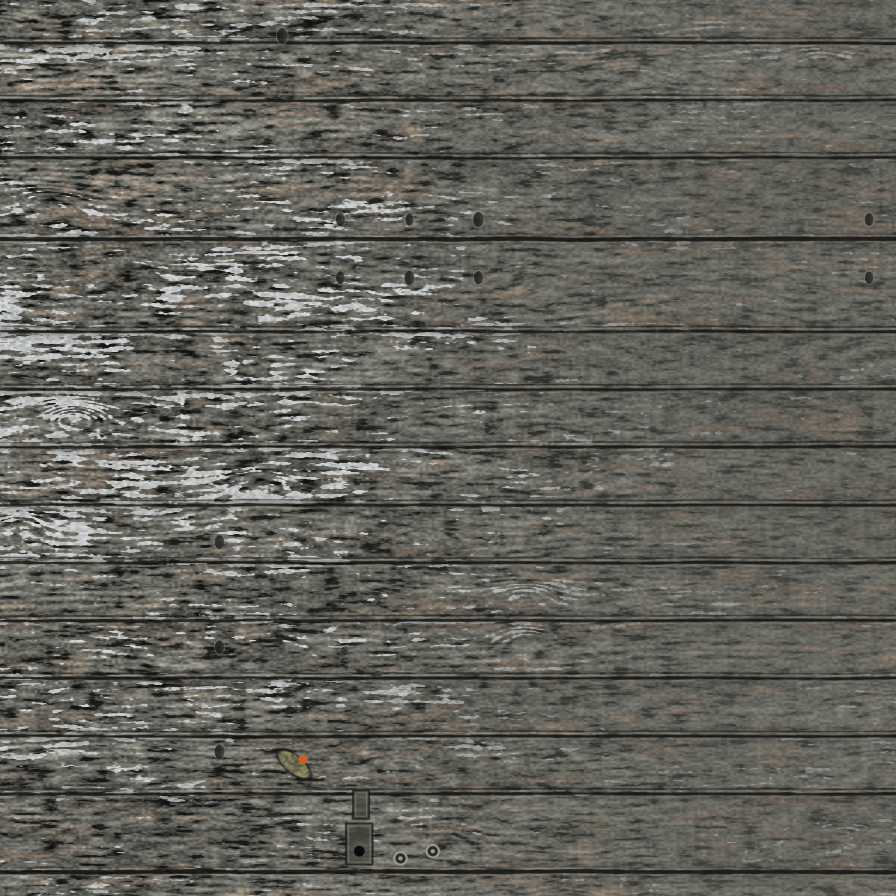
A Shadertoy shader for this texture:

```glsl
// Weathered horizontal plank wall: fifteen boards parted by beaded seams, with
// warped grain and knots, flaking pale paint that thins out to the right,
// nail holes and a small rusty latch. Layers are built from value noise.

float hash(vec2 p) {
    return fract(sin(dot(p, vec2(127.1, 311.7))) * 43758.5453);
}

float noise(vec2 p) {
    vec2 i = floor(p), f = fract(p);
    f = f * f * (3.0 - 2.0 * f);
    return mix(mix(hash(i), hash(i + vec2(1, 0)), f.x),
               mix(hash(i + vec2(0, 1)), hash(i + vec2(1, 1)), f.x), f.y);
}

float fbm(vec2 p) {
    float sum = 0.0, amp = 0.533;
    for (int i = 0; i < 4; i++) {
        sum += amp * noise(p);
        p = p * 2.03 + 17.7;
        amp *= 0.5;
    }
    return sum;
}

float box(vec2 p, vec2 halfSize) {
    vec2 d = abs(p) - halfSize;
    return length(max(d, 0.0)) + min(max(d.x, d.y), 0.0);
}

float fill(float d, float aa) { return 1.0 - smoothstep(-aa, aa, d); }

// Height of a seam below the top edge: even pitch, with a few wider boards
float seamAt(int i) {
    float k = float(i);
    return i < 3 ? 0.048 + 0.064 * k : i < 4 ? 0.267
         : i < 13 ? 0.370 + 0.0645 * (k - 4.0) : 0.973;
}

void mainImage(out vec4 fragColor, in vec2 fragCoord) {
    vec2 p = fragCoord / iResolution.xy;
    p.y = 1.0 - p.y;
    float aa = 0.8 / iResolution.y;

    // Find the board and gather its seam lines
    float top = -0.016, bottom = 1.037, board = 0.0;
    float groove = 0.0, shade = 0.0, lip = 0.0, edge = 0.0;
    for (int i = 0; i < 14; i++) {
        float s = seamAt(i);
        if (p.y > s) { top = s; board = float(i + 1); }
        else bottom = min(bottom, s);
        float d = p.y - s - 0.0015 * (noise(vec2(p.x * 14.0, s * 90.0)) - 0.5);
        float rough = 0.0012 * (noise(vec2(p.x * 90.0, s * 70.0)) - 0.5);
        float open = (i == 3 || i == 13) ? 1.0 : 0.0;
        groove = max(groove, fill(abs(d) - 0.0014 - 0.0009 * open - rough, aa));
        groove = max(groove, (0.7 - 0.5 * open) * fill(abs(d + 0.0055) - 0.0007 - rough, aa));
        lip = max(lip, fill(abs(d + 0.0031) - 0.0009, aa));
        lip = max(lip, 0.8 * fill(abs(d - 0.0034) - 0.0009 - rough, aa));
        shade = max(shade, exp(-abs(d) / 0.005));
        edge = max(edge, exp(-abs(d) / 0.007));
    }
    vec2 seed = vec2(board * 7.3, board * 3.1);

    // Grain contours bend around two knots per board
    float phase = (p.y - top) * 740.0 + 26.0 * fbm(p * vec2(5, 18) + seed);
    float knot = 0.0;
    for (int k = 0; k < 2; k++) {
        vec2 h = vec2(hash(seed + float(k)), hash(seed + float(k) + 5.5));
        vec2 q = p - vec2(h.x, mix(top, bottom, 0.3 + 0.4 * h.y));
        q /= vec2(0.032, 0.016);
        phase += 15.0 * exp(-dot(q, q));
        knot += exp(-dot(q, q) * 9.0);
    }
    float grain = sin(phase);
    float fibre = fbm(p * vec2(55, 210) + seed);
    float blotch = fbm(p * vec2(6, 34) + seed + 40.0);
    float speckle = noise(p * vec2(300, 420));
    float contrast = mix(1.15, 0.4, smoothstep(0.15, 0.9, p.x));

    // Bare grey wood with brown stains
    float tone = 0.397 + 0.02 * (hash(seed) - 0.5);
    tone += (0.07 + 0.1 * contrast) * (speckle - 0.5);
    tone += contrast * (0.055 * grain * smoothstep(0.3, 0.6, blotch)
          + 0.46 * (fibre - 0.5) + 0.17 * (blotch - 0.5) - 0.07 * knot);
    vec3 col = tone * vec3(1.0, 1.0, 0.935);
    float stain = smoothstep(0.5, 0.68, fbm(p * vec2(14, 70) + seed + 90.0));
    col = mix(col, tone * vec3(1.12, 0.98, 0.85), 0.6 * stain * smoothstep(0.35, 0.6, fibre));
    col *= 1.0 - 0.5 * contrast * smoothstep(0.38, 0.24, fibre + 0.04 * grain);

    // Flaking paint left in thin flakes along the grain, densest at left centre
    float band = exp(-pow((p.y - 0.46) / 0.26, 2.0));
    float wear = (1.0 - smoothstep(0.15, 0.85, p.x)) * (0.4 + 0.6 * band);
    float cover = 0.34 * fbm(p * vec2(8, 32) + seed + 70.0)
                + 0.42 * fbm(p * vec2(60, 190) + seed + 20.0)
                + 0.05 * grain + 0.04 * (speckle - 0.5) + 0.12 * wear + 0.05 * edge;
    float paint = smoothstep(0.525, 0.575, cover);
    vec3 paintCol = vec3(0.77, 0.78, 0.78) * (0.86 + 0.26 * speckle);
    col = mix(col, paintCol, paint * (0.35 + 0.65 * smoothstep(0.0, 0.6, wear)));

    // Seams: soft shadow, chipped pale lips, dark grooves
    col *= 1.0 - 0.28 * shade;
    float chips = smoothstep(0.4, 0.75, noise(p * vec2(95, 20) + seed));
    col = mix(col, vec3(0.6, 0.59, 0.54), lip * (0.2 + 0.6 * chips * contrast));
    col = mix(col, vec3(0.07, 0.07, 0.065), groove * (0.8 + 0.3 * (fibre - 0.5)));

    // Nail holes: two rows of four, then a column and one stray
    for (int k = 0; k < 12; k++) {
        float row = float(k / 4), m = float(k % 4);
        vec2 c = vec2(m < 3.0 ? 0.38 + 0.077 * m : 0.97, 0.245 + 0.065 * row);
        if (k > 7) c = m < 3.0 ? vec2(0.245, 0.605 + 0.117 * m) : vec2(0.315, 0.04);
        vec2 q = (p - c) * vec2(1.45, 1.0);
        float d = length(q) - 0.0065 - 0.002 * hash(c);
        col = mix(col, vec3(0.52, 0.51, 0.48), 0.4 * fill(abs(d - 0.001) - 0.001, aa));
        col = mix(col, vec3(0.13) + 14.0 * max(q.x, 0.0), 0.85 * fill(d, aa));
    }

    // Latch plate with strap and keyhole, two screws beside it
    float plate = min(box(p - vec2(0.401, 0.942), vec2(0.014, 0.022)),
                      box(p - vec2(0.403, 0.898), vec2(0.008, 0.015)));
    col = mix(col, vec3(0.09), 0.8 * fill(plate - 0.002, aa));
    col = mix(col, vec3(0.3, 0.3, 0.27) * (0.6 + 0.8 * fibre), fill(plate, aa));
    col = mix(col, vec3(0.5, 0.49, 0.45), 0.6 * fill(abs(plate + 0.002) - 0.0007, aa));
    col = mix(col, vec3(0.04), fill(length(p - vec2(0.401, 0.95)) - 0.006, aa));
    for (int k = 0; k < 2; k++) {
        float d = length(p - vec2(0.447 + 0.036 * float(k), 0.958 - 0.008 * float(k)));
        col = mix(col, vec3(0.62, 0.61, 0.56), fill(d - 0.008, aa));
        col = mix(col, vec3(0.17), fill(abs(d - 0.004) - 0.0017, aa));
    }

    // Tilted metal tag with a rust spot
    vec2 t = mat2(0.77, -0.64, 0.64, 0.77) * (p - vec2(0.328, 0.853));
    float tag = (length(t / vec2(0.021, 0.009)) - 1.0) * 0.009;
    col = mix(col, vec3(0.12), 0.7 * fill(tag - 0.002, aa));
    col = mix(col, vec3(0.45, 0.44, 0.32) * (0.7 + 0.6 * speckle), fill(tag, aa));
    col = mix(col, vec3(0.8, 0.36, 0.16), fill(length(p - vec2(0.338, 0.848)) - 0.005, aa));

    fragColor = vec4(clamp(col, 0.0, 1.0), 1.0);
}
```
